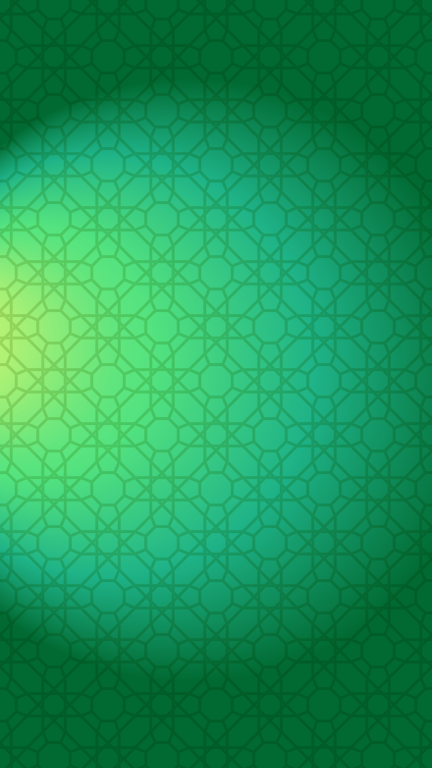
Give the GLSL for this background, as a WebGL 2 fragment shader.

```glsl
#version 300 es
precision highp float;
// A lime-to-teal glow entering from the left over deep green, under a lattice
// of eight-fold stars and octagons ringed by petals. The glow is a focal radial
// gradient; the lattice is one small triangle of segments, mirrored everywhere.

#define FOCUS vec2(-0.22, 1.014)
#define GLOW_SHIFT vec2(0.66, -0.116)
#define GLOW_RADIUS 0.698
#define CELL 0.125
#define LATTICE_ORIGIN vec2(0.0, 0.17)
#define STAR_INSET 0.2071
#define OCTAGON_INSET 0.30
#define LINE_HALF_WIDTH 0.027
#define LINE_STRENGTH 0.9

uniform vec2 u_resolution;
out vec4 fragColor;

const vec3 LIME = vec3(0.76, 0.96, 0.45);
const vec3 GREEN = vec3(0.33, 0.89, 0.50);
const vec3 TEAL = vec3(0.12, 0.70, 0.53);
const vec3 FOREST = vec3(0.005, 0.415, 0.198);
const vec3 LINE_TINT = vec3(0.84, 0.87, 0.74);

float segmentDistance(vec2 p, vec2 a, vec2 b) {
    vec2 ab = b - a;
    return length(p - a - ab * clamp(dot(p - a, ab) / dot(ab, ab), 0.0, 1.0));
}

// Parameter of the circle through p: 0 at the focus, 1 on the outer rim.
float focalGradient(vec2 p) {
    vec2 q = p - FOCUS;
    float a = GLOW_RADIUS * GLOW_RADIUS - dot(GLOW_SHIFT, GLOW_SHIFT);
    float b = dot(q, GLOW_SHIFT);
    float root = sqrt(b * b + a * dot(q, q));
    return clamp((root - b) / a, 0.0, 1.0);
}

vec3 glowColor(float t) {
    vec3 color = mix(LIME, GREEN, smoothstep(0.08, 0.44, t));
    color = mix(color, TEAL, clamp((t - 0.42) / 0.28, 0.0, 1.0));
    return mix(color, FOREST, clamp((t - 0.70) / 0.30, 0.0, 1.0));
}

// Mirror the plane into the triangle star centre, octagon centre, midpoint.
vec2 foldLattice(vec2 p) {
    p = abs(mod(p + 1.0, 2.0) - 1.0);
    if (p.x + p.y > 1.0) p = 1.0 - p.yx;
    return p.y > p.x ? p.yx : p;
}

float latticeDistance(vec2 p) {
    p = foldLattice(p);
    float h = STAR_INSET;
    float wall = 1.0 - OCTAGON_INSET;
    vec2 tip = vec2(h * (1.0 + sqrt(2.0)), h);
    vec2 notch = vec2(h * sqrt(2.0), 0.0);
    vec2 corner = vec2(wall, OCTAGON_INSET * (sqrt(2.0) - 1.0));

    // Chords of the eight-pointed star
    float d = segmentDistance(p, vec2(h), tip);
    d = min(d, segmentDistance(p, vec2(h, 0.0), vec2(h)));
    d = min(d, segmentDistance(p, notch, tip));
    d = min(d, segmentDistance(p, notch, vec2(h / sqrt(2.0))));
    // Link to the next star, and spoke to the octagon
    d = min(d, segmentDistance(p, tip, tip + 0.5 * (1.0 - tip.x - tip.y)));
    d = min(d, segmentDistance(p, tip, corner));
    // Octagon outline
    d = min(d, segmentDistance(p, vec2(wall, 0.0), corner));
    return min(d, segmentDistance(p, corner, corner + 0.5 * (1.0 - corner.x - corner.y)));
}

void main() {
    vec2 p = gl_FragCoord.xy / u_resolution.x;
    vec3 color = glowColor(focalGradient(p));

    // Translucent lattice, antialiased over about one pixel
    float pixel = 1.0 / (u_resolution.x * CELL);
    float d = latticeDistance(p / CELL - LATTICE_ORIGIN);
    float line = 1.0 - smoothstep(-0.7 * pixel, 0.7 * pixel, d - LINE_HALF_WIDTH);
    color *= mix(vec3(1.0), LINE_TINT, LINE_STRENGTH * line);

    fragColor = vec4(color, 1.0);
}
```
